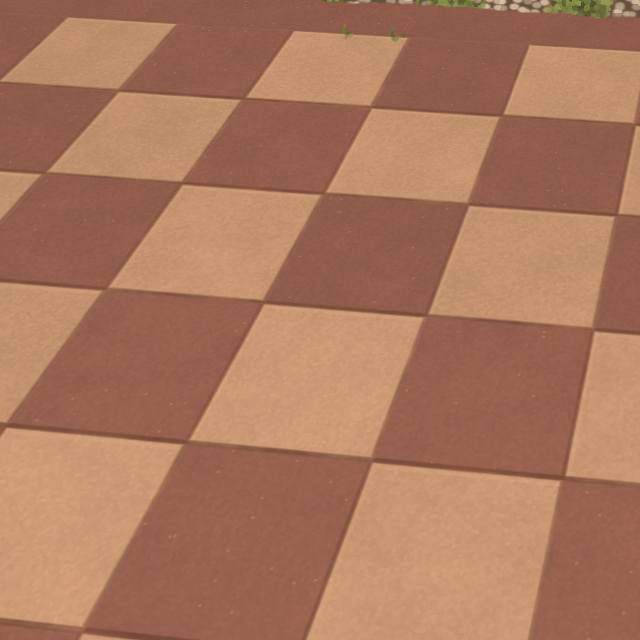
Reproduce this texture procedurally as a WebGL 2 fragment shader.

```glsl
#version 300 es
precision highp float;
// Checkerboard paving of tan and red-brown tiles in perspective, with a planted gravel edge.
uniform vec2 u_resolution;
out vec4 fragColor;

const vec3 TAN = vec3(0.78, 0.585, 0.445);
const vec3 BROWN = vec3(0.578, 0.372, 0.302);
const vec3 JOINT = vec3(0.45, 0.28, 0.205);
const vec3 RIM = vec3(0.85, 0.66, 0.50);
const vec3 PEBBLE = vec3(0.74, 0.65, 0.55);
const vec3 SOIL = vec3(0.40, 0.31, 0.23);
const vec3 LEAF = vec3(0.46, 0.50, 0.24);
const vec2 JOINT_WIDTH = vec2(0.011, 0.015); // half widths, in tiles
const float SOFTNESS = 0.0022;               // edge blur, in canvas units
const float BOARD_TOP = -1.0;                // first checkered row
const float GRAVEL_TOP = -1.51;              // where the paving ends
const float GRAIN = 45.0;                    // grains per tile
const float TONE_VARIATION = 0.018;

// Perspective from tile coordinates to the canvas, y pointing down
const mat3 TILE_TO_CANVAS = mat3(
    0.1933, 0.01135, -0.01072,
    -0.12457, 0.10343, -0.10051,
    0.3809, 0.1553, 1.0);

float hash(vec2 p) {
    vec3 q = fract(vec3(p.xyx) * 0.1031);
    q += dot(q, q.yzx + 33.33);
    return fract((q.x + q.y) * q.z);
}

// Cellular noise: x = distance to the nearest point, y = random value of its cell
vec2 cellular(vec2 p) {
    vec2 base = floor(p);
    vec2 best = vec2(9.0, 0.0);
    for (int j = -1; j <= 1; j++) {
        for (int i = -1; i <= 1; i++) {
            vec2 cell = base + vec2(i, j);
            vec2 point = cell + vec2(hash(cell), hash(cell + 71.0));
            float d = distance(p, point);
            if (d < best.x) best = vec2(d, hash(cell + 19.0));
        }
    }
    return best;
}

// Soft mottling from layered, warped sines
float mottle(vec2 p) {
    float sum = 0.0;
    float amplitude = 0.5;
    for (int i = 0; i < 4; i++) {
        sum += amplitude * sin(p.x + 1.3 * sin(p.y * 0.8)) * sin(p.y + 0.9 * sin(p.x * 0.7));
        p = mat2(1.5, 1.1, -1.1, 1.5) * p + 2.7;
        amplitude *= 0.6;
    }
    return sum;
}

vec2 lineDistance(vec2 p) {
    return 0.5 - abs(fract(p) - 0.5);
}

// Alternates between 1 and -1 from tile to tile
vec2 squareWave(vec2 p, vec2 blur) {
    return (1.0 - 2.0 * mod(floor(p), 2.0)) * clamp(lineDistance(p) / blur, 0.0, 1.0);
}

// Grid lines of the given half width, x = across, y = down
vec2 gridLines(vec2 p, vec2 halfWidth, vec2 blur) {
    return 1.0 - smoothstep(max(halfWidth - blur, 0.0), halfWidth + blur, lineDistance(p));
}

void main() {
    vec2 canvas = gl_FragCoord.xy / u_resolution;
    canvas.y = 1.0 - canvas.y;
    vec3 projected = inverse(TILE_TO_CANVAS) * vec3(canvas, 1.0);
    vec2 tile = projected.xy / projected.z;
    vec2 perPixel = fwidth(tile);
    vec2 blur = perPixel * max(0.8, SOFTNESS * u_resolution.y);

    // Checkered tiles below a plain border
    vec2 wave = squareWave(tile, blur);
    float onBoard = smoothstep(BOARD_TOP - blur.y, BOARD_TOP + blur.y, tile.y);
    float isTan = (0.5 - 0.5 * wave.x * wave.y) * onBoard;
    vec3 color = mix(BROWN, TAN, isTan);

    // Tone per tile, mottling and grain
    vec2 grain = cellular(tile * GRAIN);
    float tone = (hash(floor(tile) + 40.0) - 0.5) * 2.0 * onBoard;
    color *= 1.0 + TONE_VARIATION * tone + 0.03 * mottle(tile * 6.0);
    color *= 1.0 + 0.05 * (grain.y - 0.5) + 0.02 * (0.5 - grain.x);
    color *= mix(0.965, 1.015, smoothstep(0.0, 0.9, canvas.y));
    float speck = step(0.994, grain.y) * smoothstep(0.5, 0.2, grain.x);
    color = mix(color, RIM, 0.22 * speck);

    // Dark joints, with a lit rim on the tan tiles beside them
    vec2 joints = gridLines(tile + JOINT_WIDTH * 0.6, JOINT_WIDTH, blur);
    vec2 rims = gridLines(tile - JOINT_WIDTH * 1.8, JOINT_WIDTH * 0.7, blur);
    color = mix(color, RIM, 0.35 * max(rims.x, rims.y) * isTan);
    float wear = 0.85 + 0.3 * mottle(tile * 9.0);
    float joint = max(joints.x * 0.6, joints.y * 0.85) * wear;
    color = mix(color, JOINT, clamp(joint, 0.0, 1.0) * mix(0.12, 1.0, onBoard));

    // Gravel and leaves beyond the paving
    vec2 stones = cellular(canvas * vec2(60.0, 90.0));
    vec2 leaves = cellular(canvas * vec2(130.0, 110.0));
    vec3 gravel = mix(SOIL, PEBBLE * (0.8 + 0.35 * stones.y), smoothstep(0.65, 0.25, stones.x));
    vec3 foliage = LEAF * (0.55 + 0.65 * leaves.y);
    float clump = smoothstep(-0.2, 0.5, sin(canvas.x * 31.0 - 20.3) + 0.8 * (leaves.y - 0.5));
    gravel = mix(gravel, foliage, clump * 0.85);
    float edge = GRAVEL_TOP + 0.05 * mottle(tile * 8.0);
    color = mix(color, gravel, smoothstep(edge + blur.y, edge - blur.y, tile.y));

    // Two small weeds at the border
    for (int i = 0; i < 2; i++) {
        vec2 root = vec2(0.546 + 0.074 * float(i), 0.049 + 0.005 * float(i));
        float reach = length((canvas - root) * vec2(0.9, 1.3)) + 0.012 * (leaves.x - 0.4);
        color = mix(color, foliage, 0.75 * smoothstep(0.016, 0.008, reach) * step(0.35, leaves.y));
    }
    fragColor = vec4(color, 1.0);
}
```
